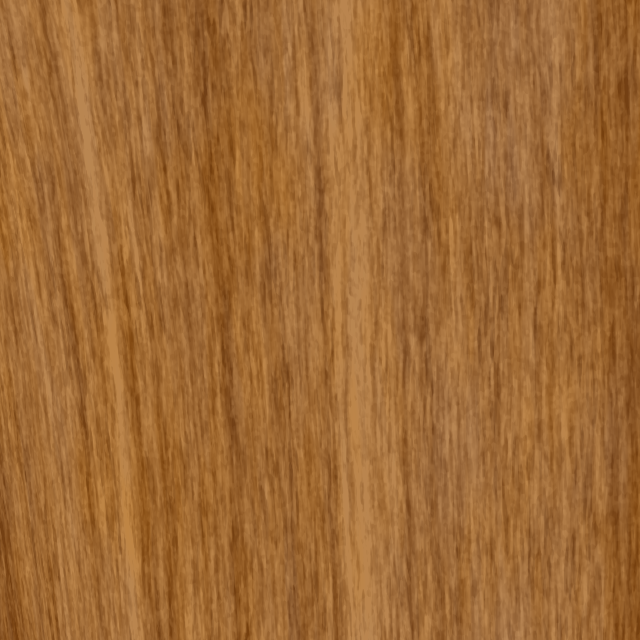
Write a WebGL 2 fragment shader that draws this texture.

```glsl
#version 300 es
precision highp float;
// Warm brown wood veneer: leaning growth bands, fibre streaks and short dark pores.

uniform vec2 u_resolution;
out vec4 fragColor;

vec3 hash3(vec2 p) {
  vec3 q = fract(vec3(p.xyx) * vec3(0.1031, 0.1030, 0.0973));
  q += dot(q, q.yxz + 33.33);
  return fract((q.xxy + q.yzz) * q.zyx);
}

// Smooth cellular noise, about -1 to 1: random cell values blended by distance.
float cells(vec2 p) {
  vec2 base = floor(p);
  float total = 0.0, weights = 0.0;
  for (int j = -1; j <= 1; j++) {
    for (int i = -1; i <= 1; i++) {
      vec2 cell = base + vec2(i, j);
      vec3 h = hash3(cell + 200.0);
      vec2 d = cell + h.xy - p;
      float w = exp(-6.5 * dot(d, d));
      total += w * (2.0 * h.z - 1.0);
      weights += w;
    }
  }
  return total / weights;
}

// Soft line across the grain.
float band(float x, float centre, float width) {
  float d = (x - centre) / width;
  return exp(-d * d);
}

// Position across the grain: lines lean on the left and run upright on the right.
float grainAcross(vec2 uv) {
  float lean = 0.21 * (1.0 - uv.y) * exp(-3.0 * uv.x);
  float wobble = 0.0025 * sin(uv.y * 7.0 + uv.x * 9.0)
               + 0.0005 * sin(uv.y * 29.0 - uv.x * 31.0);
  return uv.x - lean + wobble;
}

// Broad growth bands and the narrow lines between them.
float growthBands(float g, float y) {
  float tone = 0.38 * cells(vec2(g * 40.0, y * 0.7 + 3.0));
  tone += 0.18 * cells(vec2(g * 12.0 + 40.0, y * 2.5));
  tone += 0.10 * sin(g * 71.0 + sin(g * 23.0) * 2.0);
  tone += 1.20 * band(g, 0.107, 0.012) + 0.50 * band(g, 0.215, 0.008);
  tone += 0.75 * smoothstep(0.497, 0.505, g) * (1.0 - smoothstep(0.53, 0.61, g));
  tone -= 0.65 * band(g, 0.142, 0.006) + 0.80 * band(g, 0.180, 0.006);
  tone -= 0.60 * band(g, 0.306, 0.013) + 0.75 * band(g, 0.484, 0.009);
  tone -= 0.95 * band(g, 0.615, 0.006) + 0.25 * band(g, 0.40, 0.07);
  tone -= 0.70 * smoothstep(0.90, 0.98, g);
  tone -= 1.20 * (1.0 - smoothstep(-0.165, -0.135, g));
  return tone;
}

// Fibres: long thin streaks first, then shorter ones, then a fine bloom.
float fibres(float g, float y) {
  float tone = 0.36 * cells(vec2(g * 95.0, y * 2.0 + 11.0));
  tone += 0.42 * cells(vec2(g * 165.0 + 50.0, y * 6.0));
  tone += 0.46 * cells(vec2(g * 200.0 + 7.0, y * 21.0));
  tone += 0.52 * cells(vec2(g * 250.0, y * 50.0 + 5.0));
  tone += 0.34 * cells(vec2(g * 210.0 + 20.0, y * 150.0));
  return tone;
}

// Close-set dark dashes, a little thicker in some patches.
float pores(float g, float y) {
  float patches = 0.80 + 0.35 * cells(vec2(g * 30.0 + 9.0, y * 5.0));
  float longDash = smoothstep(0.12, 0.80, cells(vec2(g * 160.0 + 31.0, y * 16.0 + 8.0)));
  float shortDash = smoothstep(0.12, 0.80, cells(vec2(g * 200.0, y * 32.0 + 60.0)));
  return patches * (0.70 * longDash + 0.60 * shortDash);
}

void main() {
  vec2 uv = gl_FragCoord.xy / u_resolution;
  float g = grainAcross(uv);
  float pore = pores(g, uv.y);
  float tone = growthBands(g, uv.y) + fibres(g, uv.y) - pore + 0.30;
  tone = clamp(tone, -2.0, 1.4);

  vec3 colour = vec3(0.621, 0.411, 0.204) + tone * vec3(0.080, 0.080, 0.069);

  // Orange drifts on the left, greyer wood right of centre, browner at the far edge.
  float grey = 0.8 * cells(uv * vec2(9.0, 5.0) + 17.0)
             + 0.7 * cells(vec2(g * 60.0 + 80.0, uv.y * 7.0))
             + 0.9 * band(uv.x, 0.78, 0.17) - 0.35;
  colour += grey * vec3(-0.010, 0.001, 0.022);
  colour += pore * vec3(-0.008, 0.001, 0.012);

  fragColor = vec4(clamp(colour, 0.0, 1.0), 1.0);
}
```
